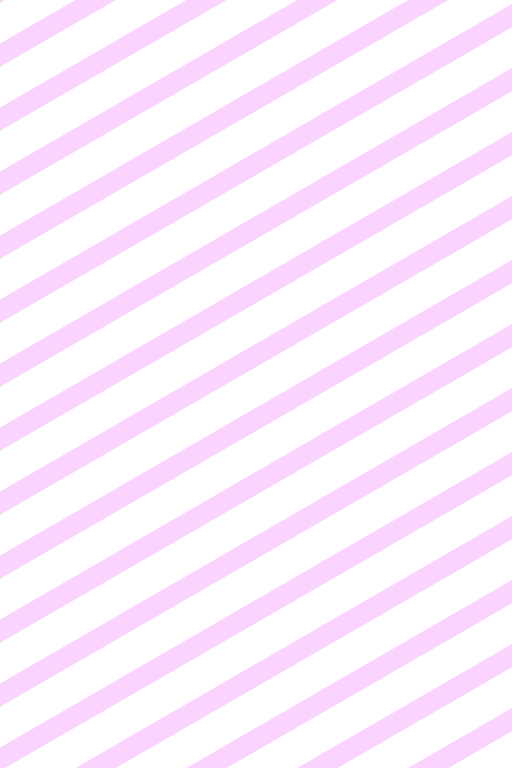
A Shadertoy shader for this pattern:

```glsl
// Diagonal candy stripes: even pink bands climbing to the right on white.
// Each pixel is projected on the stripe normal, folded into one repeat with
// fract, and shaded by its signed distance to the nearest band.

const float REPEATS_DOWN = 12.0;          // bands along the canvas height
const float STRIPE_ANGLE = radians(30.0); // slope above the horizontal
const float BAND_SHARE = 0.364;           // band width as part of one repeat
const float BAND_PHASE = 0.137;           // first band centre, in repeats
const vec3 PAPER = vec3(1.0);
const vec3 PINK = vec3(0.98, 0.83, 1.0);

// Signed distance to the nearest band, negative inside
float stripeDistance(vec2 p, float angle, float period, float share, float phase) {
    vec2 normal = vec2(-sin(angle), cos(angle));
    float cell = fract(dot(p, normal) / period - phase + 0.5) - 0.5;
    return (abs(cell) - 0.5 * share) * period;
}

// Coverage of a shape over one pixel
float coverage(float dist, float pixel) {
    return clamp(0.5 - dist / pixel, 0.0, 1.0);
}

void mainImage(out vec4 fragColor, in vec2 fragCoord) {
    // Canvas height is one unit
    float pixel = 1.0 / iResolution.y;
    vec2 p = fragCoord * pixel;

    // Vertical spacing turned into spacing across the bands
    float period = cos(STRIPE_ANGLE) / REPEATS_DOWN;
    float dist = stripeDistance(p, STRIPE_ANGLE, period, BAND_SHARE, BAND_PHASE);

    fragColor = vec4(mix(PAPER, PINK, coverage(dist, pixel)), 1.0);
}
```
